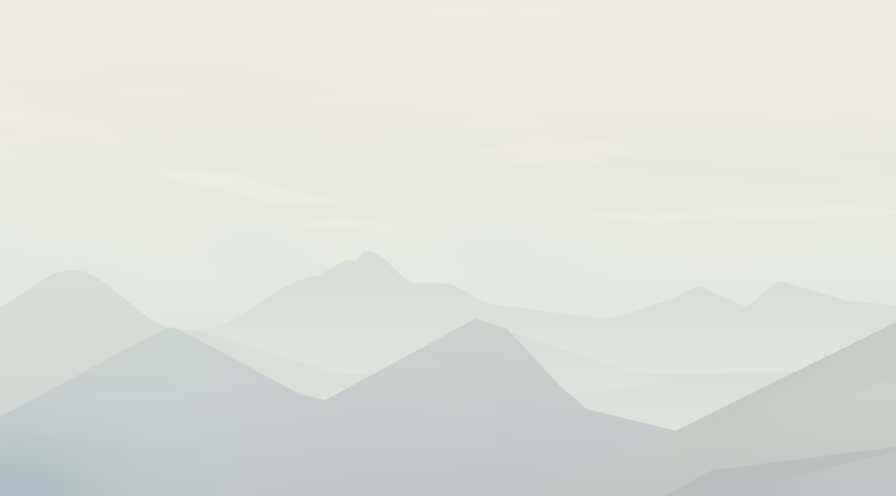
This background is drawn by a WebGL 2 fragment shader. Its source:

```glsl
#version 300 es
precision highp float;
uniform vec2 u_resolution;
out vec4 fragColor;

float ramp(float a, float b, float x) {
    return clamp((x - a) / (b - a), 0.0, 1.0);
}

// Soft lens-shaped wisp of cloud
float wisp(vec2 p, vec2 centre, vec2 size, float tilt) {
    vec2 q = p - centre;
    q.y += tilt * q.x + 0.004 * sin(q.x * 45.0);
    q /= size;
    return smoothstep(1.0, 0.45, q.x * q.x + abs(q.y));
}

// Coverage of the ground below a ridge
float below(float ridge, float y) {
    float edge = 1.0 / u_resolution.y;
    return smoothstep(-edge, edge, ridge - y);
}

float farRidge(float x) {
    float h = 0.335 + 0.11 * smoothstep(0.22, 0.36, x) + 0.03 * ramp(0.355, 0.385, x);
    h += 0.018 * smoothstep(0.396, 0.408, x) - 0.064 * smoothstep(0.412, 0.465, x);
    h -= 0.04 * smoothstep(0.495, 0.55, x) + 0.033 * ramp(0.54, 0.677, x);
    h += 0.036 * ramp(0.677, 0.742, x) + 0.03 * smoothstep(0.74, 0.782, x);
    h += 0.05 * smoothstep(0.828, 0.872, x) - 0.04 * ramp(0.782, 0.831, x);
    return h - 0.038 * ramp(0.874, 0.944, x) - 0.01 * ramp(0.944, 1.0, x);
}

float leftHill(float x) {
    return 0.372 + 0.083 * smoothstep(-0.02, 0.078, x)
        - 0.12 * smoothstep(0.082, 0.2, x) - 0.09 * smoothstep(0.19, 0.41, x);
}

float nearRidge(float x) {
    float cone = 0.345 - 0.97 * sqrt((x - 0.191) * (x - 0.191) + 0.00003);
    float foothill = 0.205 - 0.4 * abs(x - 0.335);
    float peak = 0.358 - 0.98 * max(0.531 - x, 0.0) - 0.021 * ramp(0.531, 0.566, x);
    peak -= 0.115 * ramp(0.566, 0.625, x) + 0.047 * ramp(0.625, 0.655, x);
    peak -= 0.041 * ramp(0.655, 0.749, x) + 0.1 * ramp(0.749, 0.95, x);
    return max(max(cone, foothill), peak);
}

vec3 sky(vec2 p) {
    vec3 cream = vec3(0.933, 0.925, 0.878);
    vec3 color = mix(vec3(0.907, 0.917, 0.872), cream, smoothstep(0.46, 0.95, p.y));
    color = mix(vec3(0.882, 0.907, 0.88), color, smoothstep(0.34, 0.52, p.y));

    // Cool haze over the valleys
    float haze = wisp(p, vec2(0.3, 0.46), vec2(0.09, 0.11), 0.4)
        + wisp(p, vec2(0.6, 0.44), vec2(0.13, 0.1), 0.6)
        + wisp(p, vec2(0.02, 0.43), vec2(0.2, 0.12), 0.2);
    color = mix(color, vec3(0.877, 0.908, 0.89), 0.55 * min(haze, 1.0));

    // Broad grey cloud and pale streaks
    float grey = wisp(p, vec2(0.85, 0.69), vec2(0.42, 0.1), 0.06)
        + 0.6 * wisp(p, vec2(0.3, 0.75), vec2(0.35, 0.14), 0.3);
    color -= vec3(0.01, 0.009, 0.008) * grey;
    float pale = wisp(p, vec2(0.62, 0.695), vec2(0.11, 0.04), -0.06)
        + wisp(p, vec2(0.28, 0.62), vec2(0.13, 0.025), 0.35)
        + wisp(p, vec2(0.02, 0.76), vec2(0.08, 0.02), 0.2)
        + 0.8 * wisp(p, vec2(0.84, 0.568), vec2(0.25, 0.016), -0.04)
        + 0.7 * wisp(p, vec2(0.41, 0.545), vec2(0.1, 0.015), 0.03);
    color = mix(color, vec3(0.937, 0.929, 0.882), 0.65 * min(pale, 1.0));

    // Fine layered streaks
    float streaks = sin(p.y * 75.0 + 2.0 * sin(p.x * 7.0) + p.x * 9.0)
        + 0.6 * sin(p.y * 133.0 - p.x * 6.0 + sin(p.x * 13.0));
    return color + 0.0018 * streaks * smoothstep(0.4, 0.6, p.y);
}

void main() {
    vec2 p = gl_FragCoord.xy / u_resolution;
    vec3 color = sky(p);

    // Distant hills fading into mist
    vec3 mist = vec3(0.872, 0.898, 0.872);
    vec3 hills = mix(mist, vec3(0.85, 0.873, 0.848), smoothstep(0.23, 0.43, p.y));
    color = mix(color, hills, below(farRidge(p.x), p.y));
    vec3 hillTint = mix(vec3(0.815, 0.85, 0.828), vec3(0.842, 0.869, 0.843), ramp(0.15, 0.42, p.y));
    hillTint = mix(hillTint, vec3(0.85, 0.88, 0.856), smoothstep(0.12, 0.32, p.x));
    color = mix(color, hillTint, below(leftHill(p.x), p.y));
    float spur = 0.328 - 0.58 * abs(p.x - 0.573);
    color = mix(color, mix(mist, vec3(0.843, 0.87, 0.848), ramp(0.18, 0.32, p.y)), below(spur, p.y));
    float shelf = 0.205 + 0.045 * smoothstep(0.62, 0.84, p.x) - max(0.6 - p.x, 0.0);
    vec3 shelfTint = mix(vec3(0.868, 0.893, 0.868), vec3(0.845, 0.872, 0.848), ramp(0.13, 0.25, p.y));
    color = mix(color, shelfTint, below(shelf, p.y));

    // Near peaks, cooler toward the lower left
    vec3 nearTint = mix(vec3(0.75, 0.778, 0.788), vec3(0.797, 0.828, 0.812), ramp(0.0, 0.35, p.y));
    nearTint += vec3(0.0, 0.012, 0.012) * (1.0 - smoothstep(0.15, 0.4, p.x));
    nearTint -= vec3(0.07, 0.05, 0.035) * exp(-dot(p, p) * 60.0);
    nearTint += 0.002 * sin(p.y * 90.0 + 3.0 * sin(p.x * 11.0));
    color = mix(color, nearTint, below(nearRidge(p.x), p.y));

    // Right slope with a shaded crest and a slanting fold
    float d = p.x - 0.749;
    float slope = 0.127 + 0.89 * max(d, 0.0) + 0.72 * min(d, 0.0);
    vec3 slopeTint = mix(vec3(0.752, 0.78, 0.775), vec3(0.797, 0.816, 0.785), ramp(0.0, 0.2, p.y));
    float crest = exp(-max(slope - p.y, 0.0) * 22.0) * smoothstep(0.72, 0.85, p.x);
    slopeTint -= 0.03 * crest * (1.0 - 0.6 * ramp(0.88, 1.0, p.x));
    float fold = below(0.2 + 1.7 * (p.x - 0.942), p.y) * below(p.y, 0.2 + 0.75 * (p.x - 0.942));
    slopeTint -= 0.01 * fold;
    color = mix(color, slopeTint, below(slope, p.y));

    // Foreground wedge and its lighter face
    float wedge = 0.052 - max(0.794 - p.x, 0.0) + 0.228 * max(p.x - 0.794, 0.0);
    vec3 wedgeTint = mix(vec3(0.718, 0.75, 0.75), vec3(0.732, 0.757, 0.745), ramp(0.0, 0.1, p.y));
    wedgeTint += 0.022 * below(0.02 + 0.45 * (p.x - 0.846), p.y) * smoothstep(0.82, 0.95, p.x);
    color = mix(color, wedgeTint, below(wedge, p.y));

    fragColor = vec4(color, 1.0);
}
```
